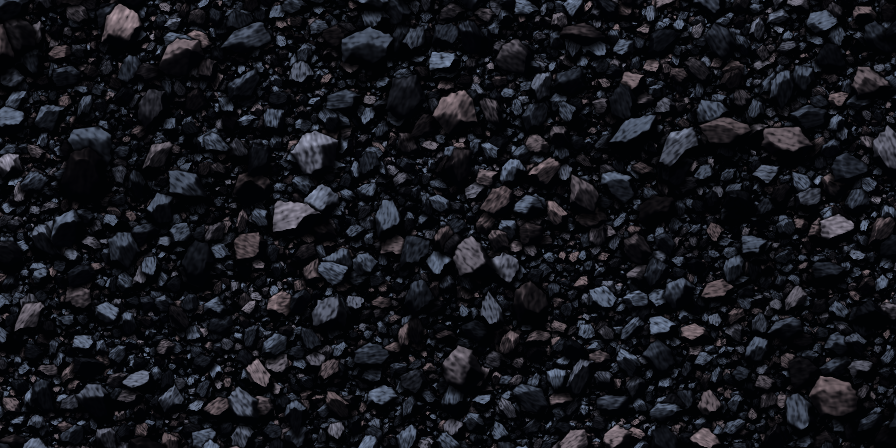
A Shadertoy shader for this texture:

```glsl
// A bed of broken coal: angular stones scattered in layers, from fine grit to
// large lumps. Each stone is a random convex solid whose flat facets are lit
// from above; gradient noise roughens it and soft shadows darken the gaps.

#define LAYERS 10
#define FACETS 7
#define FINE_CELLS 60.0
#define COARSE_CELLS 6.5
#define BRIGHTNESS 0.60
#define ROUGHNESS 0.75
#define SHADOW_DEPTH 0.85
#define FACET_SHARPNESS 22.0
#define COOL_TINT vec3(0.89, 1.00, 1.18)
#define WARM_TINT vec3(1.12, 0.97, 0.99)
#define GAP_COLOUR vec3(0.008, 0.009, 0.015)

const float TAU = 6.28318;
const vec3 LIGHT = vec3(-0.20, 0.62, 0.76);

vec3 hash3(vec2 p) {
    vec3 q = fract(p.xyx * vec3(0.1031, 0.1030, 0.0973));
    q += dot(q, q.yxz + 33.33);
    return fract((q.xxy + q.yzz) * q.zyx);
}

float cornerSlope(vec2 cell, vec2 offset) {
    float a = TAU * hash3(cell).x;
    return dot(vec2(cos(a), sin(a)), offset);
}

float gradientNoise(vec2 p) {
    vec2 i = floor(p), f = p - i;
    vec2 u = f * f * f * (f * (f * 6.0 - 15.0) + 10.0);
    vec2 e = vec2(1.0, 0.0);
    float low = mix(cornerSlope(i, f), cornerSlope(i + e, f - e), u.x);
    float high = mix(cornerSlope(i + e.yx, f - e.yx), cornerSlope(i + 1.0, f - 1.0), u.x);
    return 1.4 * mix(low, high, u.y);
}

// Outline distance of a stone of radius about 1, and its facet normal.
float stoneShape(vec2 p, vec2 seed, out vec3 normal) {
    vec3 top = hash3(seed + 71.3);
    vec2 tilt = (top.xy - 0.5) * 0.9;
    float cap = 0.25 + 0.2 * top.z + dot(p, tilt);
    normal = normalize(vec3(-tilt, 1.0)) * exp(-FACET_SHARPNESS * cap);
    float d = -9.0;
    for (int i = 0; i < FACETS; i++) {
        vec3 h = hash3(seed * 1.7 + float(i) * 13.1);
        float a = (float(i) + 0.8 * h.x) * TAU / float(FACETS);
        vec2 dir = vec2(cos(a), sin(a));
        float side = dot(p, dir) - 0.70 - 0.30 * h.y;
        float slope = 0.6 + 1.2 * h.z;
        d = max(d, side);
        normal += normalize(vec3(dir * slope, 1.0))
                * exp(-FACET_SHARPNESS * clamp(-side * slope, -0.2, 2.5));
    }
    normal = normalize(normal);
    return d;
}

// Paints one stone and its shadow over the colour below it.
void paintStone(inout vec3 colour, vec2 p, vec2 seed, float size, float pixel) {
    vec3 look = hash3(seed + 5.7), form = hash3(seed + 19.1);
    float a = TAU * form.x, squash = mix(0.58, 0.95, form.y);
    mat2 turn = mat2(cos(a), sin(a), -sin(a), cos(a));
    vec2 q = turn * p;
    q.y /= squash;
    q += 0.06 * gradientNoise(q * 4.0 + seed);

    vec3 normal;
    float d = stoneShape(q, seed, normal) * squash;
    float reach = mix(0.14, 0.42, smoothstep(0.3, -0.6, p.y));
    colour *= 1.0 - SHADOW_DEPTH * (1.0 - smoothstep(0.0, reach, d));
    float cover = smoothstep(0.7 * pixel, -0.7 * pixel, d);
    if (cover <= 0.0) return;

    // Facet light, rough grain and streaks along the long axis
    vec3 light = normalize(vec3(turn * LIGHT.xy, LIGHT.z));
    float facing = max(dot(normal, light), 0.0);
    float shade = smoothstep(0.36, 1.0, facing);
    float grain = gradientNoise(q * vec2(2.5, 6.0) + seed * 3.1)
                + 0.6 * gradientNoise(p * size * 95.0 + seed);
    float albedo = mix(0.04, 1.0, pow(look.x, 1.25)) * mix(0.7, 1.0, smoothstep(0.0, 0.6, size * 10.0));
    float glint = 0.12 * pow(facing, 14.0) * look.z;
    float value = (BRIGHTNESS * albedo * shade + glint) * max(1.0 + ROUGHNESS * grain, 0.1);
    value = min(value, 0.3 + 0.35 * max(value - 0.3, 0.0));
    vec3 tint = mix(COOL_TINT, WARM_TINT, smoothstep(0.45, 0.95, look.y));
    colour = mix(colour, GAP_COLOUR + tint * value, cover);
}

void mainImage(out vec4 fragColor, in vec2 fragCoord) {
    vec2 uv = fragCoord / iResolution.y;
    vec3 colour = GAP_COLOUR;

    // Layers run from fine grit at the bottom to sparse lumps on top
    for (int layer = 0; layer < LAYERS; layer++) {
        float t = float(layer) / float(LAYERS - 1);
        float cells = FINE_CELLS * pow(COARSE_CELLS / FINE_CELLS, t);
        float presence = mix(0.9, 0.10, t * t);
        vec2 grid = uv * cells + float(layer) * 7.37;
        for (int k = 0; k < 9; k++) {
            vec2 cell = floor(grid) + vec2(k % 3 - 1, k / 3 - 1);
            vec2 seed = cell + float(layer) * 37.0;
            vec3 h = hash3(seed), extra = hash3(seed + 43.9);
            if (extra.x > presence) continue;
            float radius = mix(0.36, 0.50, h.z);
            vec2 p = (grid - cell - 0.5 - 0.7 * (h.xy - 0.5)) / radius;
            if (dot(p, p) > 3.6) continue;
            float size = radius / cells;
            paintStone(colour, p, seed, size, 1.0 / (iResolution.y * size));
        }
    }

    // Broad uneven light, then a deepening of the darkest tones
    colour *= 1.0 + 0.3 * gradientNoise(uv * 2.6 + 4.0);
    colour = max(colour - 0.012, 0.0) * 1.08 + GAP_COLOUR * 0.7;
    fragColor = vec4(clamp(colour, 0.0, 1.0), 1.0);
}
```
